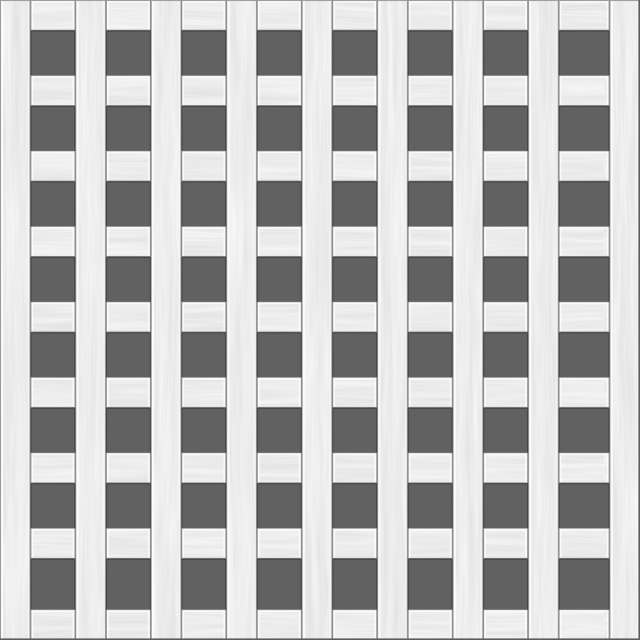
A Shadertoy shader for this pattern:

```glsl
const float LAST = 8.0;          // index of the final slat on each axis
const float PITCH = 0.1179;
const float WIDTH = 0.0475;
const float LINE = 0.0019;
const vec3 GAP = vec3(0.38);
const vec3 RIM = vec3(0.27);
const vec3 OUTLINE = vec3(0.54);
const vec3 PAINT = vec3(0.928);
const vec3 GLINT = vec3(0.995);

float hash(vec2 p) {
    vec3 q = fract(vec3(p.xyx) * 0.1031);
    q += dot(q, q.yzx + 33.33);
    return fract((q.x + q.y) * q.z);
}

float noise(vec2 p) {
    vec2 cell = floor(p), f = fract(p);
    f = f * f * (3.0 - 2.0 * f);
    return mix(mix(hash(cell), hash(cell + vec2(1, 0)), f.x),
               mix(hash(cell + vec2(0, 1)), hash(cell + vec2(1, 1)), f.x), f.y);
}

// Nearest slat: x = position from its start, y = signed distance, z = index
vec3 slat(float x) {
    float index = clamp(floor((x - 0.5 * WIDTH) / PITCH + 0.5), 0.0, LAST);
    float start = index < LAST ? index * PITCH : 1.0 - WIDTH;
    float local = x - start;
    return vec3(local, abs(local - 0.5 * WIDTH) - 0.5 * WIDTH, index);
}

float below(float value, float limit, float aa) {
    return 1.0 - smoothstep(limit - aa, limit + aa, value);
}

// Brushed wood, with fibres running along the first axis
vec3 wood(float along, float across, float seed) {
    float bend = 0.005 * noise(vec2(along * 14.0, across * 25.0 + seed * 7.0));
    float y = across + bend;
    float broad = noise(vec2(along * 6.0 + seed * 13.7, y * 130.0 + seed * 31.0));
    float fine = noise(vec2(along * 17.0 + seed * 5.3, y * 380.0 + seed * 17.0));
    return PAINT + 0.045 * (broad - 0.5) + 0.035 * (fine - 0.5);
}

// Dark sides and top of an opening
vec3 opening(vec3 column, vec3 row, float aa) {
    float sides = below(column.y, LINE, aa);
    float top = below(row.y, LINE, aa) * step(0.5 * WIDTH, row.x);
    return mix(GAP, RIM, max(sides, top));
}

vec3 crossSlat(vec2 p, vec3 column, vec3 row, float aa) {
    vec3 color = wood(p.x, row.x, row.z + floor(p.x / PITCH) * 3.0);
    float ends = below(column.y, 2.3 * LINE, aa);
    float top = below(row.x, 2.0 * LINE, aa);
    color = mix(color, GLINT, 0.85 * max(ends, top));
    color = mix(color, vec3(0.70), below(row.x, 0.5 * LINE, aa));
    color = mix(color, OUTLINE, below(WIDTH - row.x, 0.6 * LINE, aa));
    return mix(color, OUTLINE, below(column.y, 0.8 * LINE, aa));
}

vec3 uprightSlat(vec2 p, vec3 column, float aa) {
    vec3 color = wood(p.y, column.x, column.z + 41.0);
    color = mix(color, GLINT, 0.85 * below(column.x, 2.6 * LINE, aa));
    color = mix(color, vec3(0.98), 0.5 * below(WIDTH - column.x, 2.2 * LINE, aa));
    return mix(color, vec3(0.60), below(-column.y, 0.7 * LINE, aa));
}

void mainImage(out vec4 fragColor, in vec2 fragCoord) {
    vec2 p = fragCoord / iResolution.xy;
    p.y = 1.0 - p.y;
    float aa = max(0.7 / min(iResolution.x, iResolution.y), 0.0007);
    vec3 column = slat(p.x), row = slat(p.y);

    // Uprights overlap the cross slats
    vec3 color = opening(column, row, aa);
    color = mix(color, crossSlat(p, column, row, aa), below(row.y, 0.0, aa));
    color = mix(color, uprightSlat(p, column, aa), below(column.y, 0.0, aa));

    // Outer border, darker at right and bottom
    color = mix(color, vec3(0.60), below(min(p.x, p.y), 0.8 * LINE, aa));
    float shade = min(1.0 - p.x, 1.0 - p.y);
    color = mix(color, vec3(0.36), below(shade, 1.3 * LINE, aa));
    fragColor = vec4(color, 1.0);
}
```
